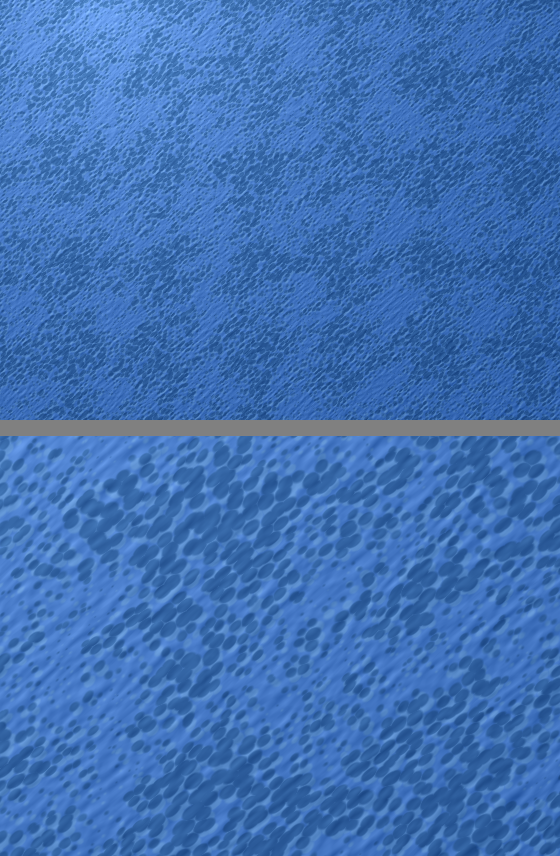
Top: the whole. Bottom: its middle third, enlarged.
Write a WebGL 2 fragment shader that draws this texture.

```glsl
#version 300 es
precision highp float;

uniform vec2 u_resolution;
out vec4 fragColor;

const float TAU = 6.2831853;

vec2 hash2(vec2 cell) {
    vec3 h = fract(cell.xyx * vec3(0.1031, 0.1030, 0.0973));
    h += dot(h, h.yzx + 33.33);
    return fract((h.xx + h.yz) * h.zy);
}

// Distance to the nearest scattered point, in cell units
float cellular(vec2 p) {
    vec2 cell = floor(p);
    vec2 local = fract(p);
    float nearest = 4.0;
    for (int y = -1; y <= 1; y++) {
        for (int x = -1; x <= 1; x++) {
            vec2 offset = vec2(x, y);
            vec2 toPoint = offset + hash2(cell + offset + 200.0) - local;
            nearest = min(nearest, dot(toPoint, toPoint));
        }
    }
    return sqrt(nearest);
}

vec2 rotate(vec2 p, float angle) {
    float c = cos(angle), s = sin(angle);
    return vec2(c * p.x + s * p.y, c * p.y - s * p.x);
}

// Slope of the stretched grain, measured across the stroke
float emboss(vec2 p, vec2 frequency, float stepSize) {
    vec2 q = p * frequency;
    vec2 d = vec2(0.0, stepSize);
    return cellular(q - d) - cellular(q + d);
}

// Patchy density: diagonal clumps over a soft repeating grid
float clumps(vec2 p, vec2 grain, float period) {
    vec2 phase = (p - vec2(0.165, 0.81)) * TAU / period;
    float grid = 0.25 * (cos(phase.x) + cos(phase.y));
    float coarse = 1.0 - cellular(grain * vec2(9.0, 24.0));
    float fine = 1.0 - cellular(grain * vec2(20.0, 52.0) + 17.0);
    return clamp(0.55 * coarse + 0.45 * fine + 0.4 * grid, 0.0, 1.0);
}

float specks(vec2 grain, float radius, float softness) {
    float d = cellular(grain * vec2(68.0, 125.0) + 41.0);
    return 1.0 - smoothstep(radius - softness, radius + softness, d);
}

vec3 litMetal(vec2 p, vec2 light) {
    float glow = exp(-1.3 * length(p - light));
    return vec3(0.15, 0.34, 0.635) + glow * vec3(0.28, 0.30, 0.32);
}

void main() {
    vec2 p = gl_FragCoord.xy / u_resolution.y;
    float pixel = 1.0 / u_resolution.y;

    // Slightly wavering diagonal stroke direction
    vec2 grain = rotate(p, 0.74);
    grain.y += 0.002 * sin(grain.x * 23.0 + 3.0 * sin(grain.y * 31.0));

    vec3 color = litMetal(p, vec2(0.24, 0.98));

    // Brushed relief in two stroke sizes
    float relief = 0.7 * emboss(grain, vec2(26.0, 140.0), 0.35)
                 + 0.5 * emboss(grain + 3.7, vec2(60.0, 190.0), 0.35);
    color += relief * vec3(0.125, 0.130, 0.135);

    // Dark pits with pale rims on the lower right
    float density = clumps(p, grain, 0.217);
    float radius = mix(0.02, 0.58, smoothstep(0.15, 0.85, density));
    float softness = 0.08 + 40.0 * pixel;
    float pit = specks(grain, radius, softness);
    float rim = specks(grain + vec2(0.0, 0.0045), radius, softness) * (1.0 - pit);
    color = mix(color, color * vec3(0.58, 0.73, 0.74), 0.75 * pit);
    color = mix(color, color + vec3(0.09, 0.09, 0.01), 0.7 * rim);

    fragColor = vec4(clamp(color, 0.0, 1.0), 1.0);
}
```
